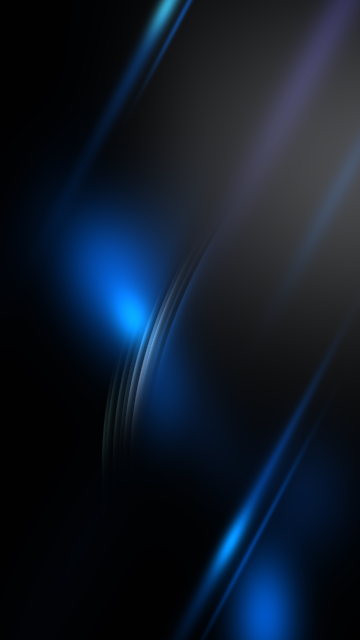
A WebGL 1 fragment shader for this background:

```glsl
precision highp float;
// Dark backdrop with slanted light beams, blue glows and a curved feather of light.
// Glows and beams are stretched Gaussians; the feather is a loop of bent sheets,
// each with a crisp left edge and a soft tail. Canvas width is 1, height is ASPECT.
uniform vec2 u_resolution;

const float ASPECT = 1.7778;
const vec2 UPRIGHT = vec2(0.0, 1.0);
const vec2 BEAM_AXIS = vec2(0.469, 0.883);
const vec2 HALO_AXIS = vec2(-0.45, 0.893);

const vec3 BASE = vec3(0.002, 0.005, 0.009);
const vec3 GRAY = vec3(0.285, 0.285, 0.292);
const vec3 VIOLET = vec3(0.075, 0.07, 0.20);
const vec3 NAVY = vec3(0.005, 0.09, 0.22);
const vec3 BLUE = vec3(0.0, 0.33, 0.76);
const vec3 AZURE = vec3(0.02, 0.50, 0.74);
const vec3 CYAN = vec3(0.17, 0.50, 0.50);
const vec3 SAGE = vec3(0.26, 0.40, 0.40);
const vec3 SILVER = vec3(0.74, 0.80, 0.86);

const int STRANDS = 9;
const float FEATHER_FOOT = 0.481;
const float FEATHER_HEIGHT = 0.694;
const float FEATHER_BEND = 0.235;

// Gaussian spot; radii are (across, along) the given axis.
float glow(vec2 p, vec2 centre, vec2 radii, vec2 axis) {
  vec2 d = p - centre;
  vec2 q = vec2(d.x * axis.y - d.y * axis.x, dot(d, axis)) / radii;
  return exp(-dot(q, q));
}

float beam(vec2 p, vec2 centre, float width, float reach) {
  return glow(p, centre, vec2(width, reach), BEAM_AXIS);
}

float hash(float n) {
  return fract(sin(n * 127.1) * 4375.5);
}

// Gray light on the right with its violet and blue shafts.
vec3 ambient(vec2 p) {
  vec3 c = GRAY * glow(p, vec2(1.0, 1.33), vec2(0.57, 0.49), UPRIGHT)
         * smoothstep(0.14, 0.58, p.x);
  c += VIOLET * beam(p, vec2(0.93, 1.72), 0.050, 0.55);
  c += NAVY * 0.55 * beam(p, vec2(0.95, 1.27), 0.028, 0.32);
  c += NAVY * 0.14 * beam(p, vec2(0.10, 1.20), 0.07, 0.35);
  c += NAVY * 0.10 * beam(p, vec2(0.22, 0.25), 0.09, 0.45);
  return c;
}

// Blue glow in the middle, shaded where the feather crosses it.
vec3 centralGlow(vec2 p) {
  float t = clamp((p.y - FEATHER_FOOT) / FEATHER_HEIGHT, 0.0, 1.2);
  float shade = 1.0 - 0.60 * smoothstep(-0.01, 0.08, p.x - 0.358 - 0.15 * t * t);
  vec3 c = BLUE * 0.84 * glow(p, vec2(0.325, 0.975), vec2(0.120, 0.205), HALO_AXIS);
  c += AZURE * 0.80 * glow(p, vec2(0.375, 0.885), vec2(0.050, 0.085), HALO_AXIS);
  c += NAVY * 0.75 * glow(p, vec2(0.38, 1.08), vec2(0.21, 0.18), UPRIGHT);
  c *= shade;
  c += BLUE * 0.34 * glow(p, vec2(0.45, 0.70), vec2(0.075, 0.15), UPRIGHT);
  c += NAVY * 0.50 * glow(p, vec2(0.56, 0.60), vec2(0.10, 0.22), HALO_AXIS);
  return c;
}

// Streaks at the top left and bottom right, with the lower glows.
vec3 streaks(vec2 p) {
  vec3 c = BLUE * 0.36 * beam(p, vec2(0.435, 1.70), 0.022, 0.27);
  c += CYAN * beam(p, vec2(0.465, 1.765), 0.021, 0.09);
  c += BLUE * 0.60 * beam(p, vec2(0.513, 1.75), 0.007, 0.19);
  c += NAVY * 0.35 * beam(p, vec2(0.29, 1.43), 0.022, 0.33);

  c += BLUE * 0.50 * beam(p, vec2(0.640, 0.27), 0.023, 0.28);
  c += AZURE * 0.80 * beam(p, vec2(0.642, 0.272), 0.021, 0.085);
  c += NAVY * 0.90 * beam(p, vec2(0.80, 0.575), 0.012, 0.26);
  c += BLUE * 0.45 * beam(p, vec2(0.700, 0.26), 0.007, 0.27);

  c += BLUE * glow(p, vec2(0.735, 0.065), vec2(0.085, 0.165), UPRIGHT);
  c += NAVY * 0.85 * glow(p, vec2(0.85, 0.40), vec2(0.13, 0.17), UPRIGHT);
  return c;
}

// Curved strands, left to right; each lies a little higher than the last.
vec3 feather(vec2 p, vec3 c) {
  float t = (p.y - FEATHER_FOOT) / FEATHER_HEIGHT;
  float bend = FEATHER_BEND * t * max(t, 0.0);
  vec3 light = vec3(0.0);
  for (int i = 0; i < STRANDS; i++) {
    float s = float(i) / float(STRANDS - 1);
    float foot = mix(0.280, 0.402, s) + 0.010 * (hash(float(i) + 2.0) - 0.5);
    float d = p.x - foot - bend * mix(0.85, 0.95, s);
    float q = (t - mix(0.17, 0.60, s)) / mix(0.15, 0.23, s);
    float reach = exp(-q * q);
    float edge = smoothstep(-0.003, 0.003, d);
    float sheet = edge * exp(-max(d, 0.0) / mix(0.008, 0.015, s));
    float peak = exp(-pow((s - 0.64) / 0.22, 2.0));
    vec3 tint = mix(SAGE, BLUE * 0.7, smoothstep(0.5, 1.0, s));
    tint = mix(tint, SILVER, peak);
    float strength = mix(0.65, 0.95, peak) * mix(0.6, 1.0, hash(float(i) + 5.0));
    float crease = reach * exp(-pow((d + 0.008) / 0.008, 2.0));
    c *= 1.0 - 0.35 * crease;
    light = max(light * (1.0 - 0.3 * crease), tint * sheet * reach * strength);
  }
  return c * (1.0 - 0.4 * light) + light;
}

void main() {
  vec2 p = gl_FragCoord.xy / u_resolution * vec2(1.0, ASPECT);
  vec3 color = BASE + ambient(p) + centralGlow(p) + streaks(p);
  color = feather(p, color);
  gl_FragColor = vec4(clamp(color, 0.0, 1.0), 1.0);
}
```
